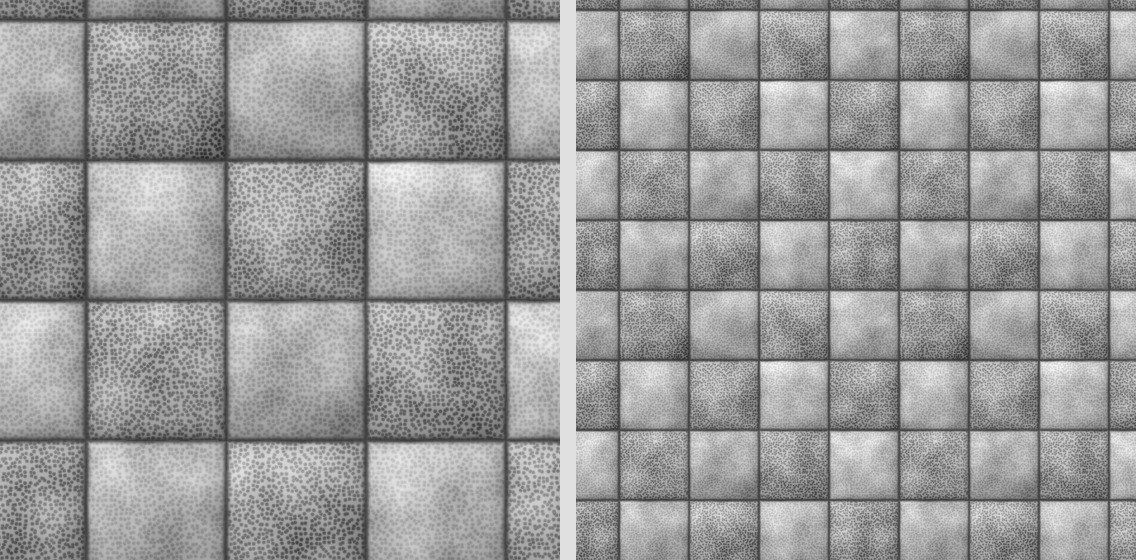
Left, the tile; right, the same tile 2 across and 2 down.
Write a Shadertoy shader that draws this texture.

```glsl
// Draws a 4 by 4 checker of speckled grey stone tiles with soft dark joints.

const float TILES = 4.0;                         // repeats across and down
const vec2 JOINT_ORIGIN = vec2(0.154, 0.2135);   // where the first joints cross
const float JOINT_HALF_WIDTH = 0.0046;
const float JOINT_GREY = 0.24;
const float GRAINS = 118.0;                      // grains across the canvas
const float TAU = 6.2832;

float hash(vec2 p) {
    vec3 q = fract(p.xyx * 0.1031);
    q += dot(q, q.yzx + 33.33);
    return fract((q.x + q.y) * q.z);
}

// Dot product of a lattice gradient with the offset to it; the lattice wraps.
float gradientDot(vec2 corner, vec2 offset, float period) {
    float angle = TAU * hash(mod(corner, period) + 0.37 * period);
    return dot(vec2(cos(angle), sin(angle)), offset);
}

// Gradient noise, roughly -1 to 1, repeating over the unit square.
float gradientNoise(vec2 uv, float period) {
    vec2 p = uv * period;
    vec2 cell = floor(p);
    vec2 f = p - cell;
    vec2 w = f * f * f * (f * (f * 6.0 - 15.0) + 10.0);
    vec2 e = vec2(1.0, 0.0);
    float low = mix(gradientDot(cell, f, period),
                    gradientDot(cell + e.xy, f - e.xy, period), w.x);
    float high = mix(gradientDot(cell + e.yx, f - e.yx, period),
                     gradientDot(cell + e.xx, f - e.xx, period), w.x);
    return 1.4 * mix(low, high, w.y);
}

float fbm(vec2 uv, float period, int octaves) {
    float sum = 0.0;
    float amplitude = 0.6;
    for (int i = 0; i < octaves; i++) {
        sum += amplitude * gradientNoise(uv, period);
        period *= 2.0;
        amplitude *= 0.55;
    }
    return sum;
}

// Small round grains scattered on a wrapping grid: 1 at a grain's centre.
float speckle(vec2 uv, float period) {
    vec2 p = uv * period;
    vec2 cell = floor(p);
    float nearest = 2.0;
    for (int y = -1; y <= 1; y++) {
        for (int x = -1; x <= 1; x++) {
            vec2 corner = cell + vec2(x, y);
            vec2 key = mod(corner, period);
            vec2 jitter = vec2(hash(key + 3.1), hash(key + 71.7));
            nearest = min(nearest, distance(p, corner + 0.1 + 0.8 * jitter));
        }
    }
    return 1.0 - smoothstep(0.12, 0.62, nearest);
}

// Stone grey; local runs 0 to 1 inside the tile, id is its column and row.
float stone(vec2 uv, vec2 local, vec2 id) {
    float dark = 1.0 - mod(id.x + id.y, 2.0);
    float variation = hash(id + 5.7) - 0.5;
    float cloud = fbm(uv, 9.0, 4);
    float slope = 0.22 * (local.y - 0.5) - 0.08 * (local.x - 0.5);
    float ground = mix(0.745, 0.69, dark) + slope + 0.16 * cloud + 0.06 * variation;
    float strength = mix(0.11, 0.24, dark) * (1.0 - 0.3 * cloud);
    return ground - strength * speckle(uv, GRAINS);
}

// Darkens the stone toward its edges, deeper on the lower and right sides.
float edgeShade(vec2 local, float edge) {
    vec2 lowerRight = vec2(1.0 - local.x, local.y) / TILES;
    float falloff = exp(-min(lowerRight.x, lowerRight.y) / 0.014);
    return 1.0 - 0.20 * exp(-edge / 0.010) - 0.16 * falloff;
}

void mainImage(out vec4 fragColor, in vec2 fragCoord) {
    vec2 uv = fragCoord / iResolution.xy;

    // Tile grid, with slightly uneven edges
    vec2 wobble = 0.0012 * vec2(gradientNoise(uv, 14.0), gradientNoise(uv, 17.0));
    vec2 grid = (uv - JOINT_ORIGIN + wobble) * TILES;
    vec2 id = mod(floor(grid), TILES);
    vec2 local = fract(grid);
    vec2 toEdge = min(local, 1.0 - local) / TILES;
    float edge = min(toEdge.x, toEdge.y);

    // Stone surface with shaded borders and a faint rim
    float grey = stone(uv, local, id) * edgeShade(local, edge);
    float rim = (edge - 0.0095) / 0.002;
    grey += 0.02 * exp(-rim * rim);

    // Joints of varying depth
    float ratio = edge / JOINT_HALF_WIDTH;
    float depth = 0.82 + 0.18 * gradientNoise(uv, 6.0);
    grey = mix(grey, JOINT_GREY, depth * exp(-ratio * ratio));

    fragColor = vec4(vec3(clamp(grey, 0.0, 1.0)), 1.0);
}
```
